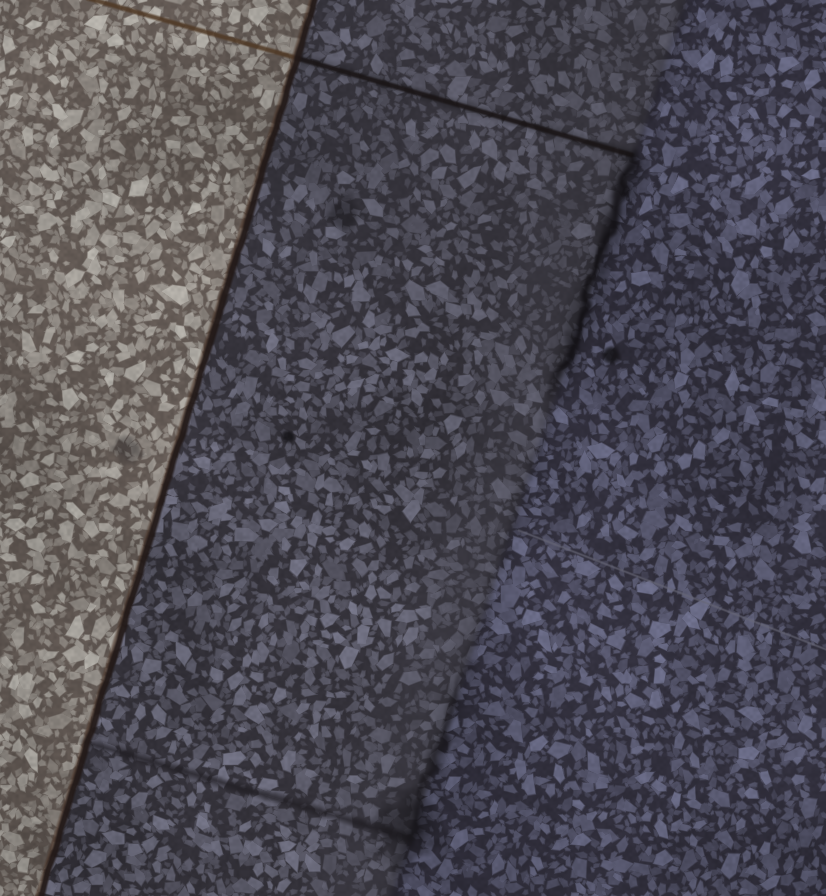
A Shadertoy shader for this texture:

```glsl
// Terrazzo paving: one sunlit slab on the left, two bluish shaded slabs on the right.
// Stone chips are random convex polygons scattered in jittered grids of several sizes;
// slanted joints, stains and soft shade are laid over them with distance functions.

float hash(vec2 p) {
    return fract(sin(dot(p, vec2(127.1, 311.7))) * 43758.545);
}

float noise(vec2 p) {
    vec2 i = floor(p), f = fract(p);
    f = f * f * (3.0 - 2.0 * f);
    return mix(mix(hash(i), hash(i + vec2(1, 0)), f.x),
               mix(hash(i + vec2(0, 1)), hash(i + vec2(1, 1)), f.x), f.y);
}

float fbm(vec2 p) {
    return 0.55 * noise(p) + 0.3 * noise(p * 2.1 + 7.3) + 0.15 * noise(p * 4.3 + 3.1);
}

vec2 direction(float a) { return vec2(cos(a), sin(a)); }

float segmentDistance(vec2 p, vec2 a, vec2 b) {
    vec2 ab = b - a;
    return length(p - a - ab * clamp(dot(p - a, ab) / dot(ab, ab), 0.0, 1.0));
}

// Soft band around a distance of zero
float band(float d, float halfWidth, float blur) {
    return 1.0 - smoothstep(halfWidth - blur, halfWidth + blur, abs(d));
}

float spot(vec2 p, vec2 centre, float radius) {
    float wobble = 0.7 + 0.6 * noise(p * 120.0);
    return 1.0 - smoothstep(0.4, 1.2, length(p - centre) / (radius * wobble));
}

// Five-sided chip with uneven sides, stretched along a random axis
float chipDistance(vec2 q, float radius, vec2 id) {
    float turn = 6.283 * hash(id + 5.7);
    vec2 axis = direction(turn);
    q = vec2(dot(q, axis) * 0.78, dot(q, vec2(-axis.y, axis.x)) * 1.22);
    float d = -1.0;
    for (int k = 0; k < 5; k++) {
        float side = float(k);
        float a = (side + 0.6 * hash(id + side * 3.1)) * 1.2566;
        d = max(d, dot(q, direction(a)) - radius * (0.65 + 0.45 * hash(id + side * 1.7 + 9.0)));
    }
    return d;
}

// Brightness of the brightest chip of one grid at p
float chipLayer(vec2 p, float cell, float density, float blur, float seed) {
    vec2 base = floor(p / cell);
    float light = 0.0;
    for (int j = -1; j <= 1; j++)
    for (int i = -1; i <= 1; i++) {
        vec2 id = base + vec2(i, j);
        vec2 key = id + seed;
        if (hash(key + 2.3) > density) continue;
        vec2 centre = (id + 0.1 + 0.8 * vec2(hash(key), hash(key + 41.3))) * cell;
        float radius = cell * mix(0.24, 0.46, hash(key + 17.9));
        float d = chipDistance(p - centre, radius, key);
        float tone = mix(0.5, 1.12, hash(key + 29.4));
        light = max(light, tone * (1.0 - smoothstep(-blur, blur, d)));
    }
    return light;
}

float chips(vec2 p, float blur) {
    float large = chipLayer(p, 0.0235, 0.48, blur, 13.0);
    float medium = chipLayer(p + 0.37, 0.0155, 0.72, blur, 57.0);
    float small = chipLayer(p + 0.71, 0.0095, 0.65, blur, 91.0);
    return max(large, max(0.88 * medium, 0.62 * small));
}

void mainImage(out vec4 fragColor, in vec2 fragCoord) {
    vec2 p = fragCoord / iResolution.y;
    float pixel = 1.0 / iResolution.y;
    float rough = noise(p * 70.0) - 0.5;
    float cloud = fbm(p * 6.0);

    // Signed offsets from the two long joints, positive on the right
    float leftJoint = (p.x - 0.0456 - 0.306 * p.y) * 0.956;
    float rightJoint = (p.x - 0.436 - 0.328 * p.y) * 0.95;
    float shaded = smoothstep(-0.003, 0.003, leftJoint);
    float farSlab = smoothstep(-0.006, 0.006, rightJoint);

    // Slab bodies and chips
    vec3 body = mix(vec3(0.37, 0.335, 0.315), vec3(0.195, 0.187, 0.217), shaded);
    body = mix(body, vec3(0.185, 0.178, 0.228), farSlab);
    vec3 stone = mix(vec3(0.65, 0.635, 0.61), vec3(0.41, 0.41, 0.475), shaded);
    stone = mix(stone, vec3(0.385, 0.39, 0.49), farSlab);
    float light = chips(p, max(0.0013, 0.7 * pixel));
    vec3 color = mix(body, stone, light);
    color *= 0.86 + 0.28 * cloud + 0.12 * (noise(p * 260.0) - 0.5);

    // Worn haze beside the right joint and in the upper part of the middle slab
    float haze = smoothstep(-0.13, -0.03, rightJoint) * (1.0 - farSlab);
    haze += 0.6 * shaded * (1.0 - farSlab) * smoothstep(0.55, 0.85, p.y);
    color = mix(color, vec3(0.27, 0.265, 0.305), 0.32 * min(haze, 1.0));

    // Short joints across the slabs
    float topDistance = segmentDistance(p, vec2(0.098, 1.002), vec2(0.332, 0.935));
    color = mix(color, vec3(0.31, 0.22, 0.14), 0.85 * band(topDistance, 0.0025, 0.0018));
    float innerDistance = segmentDistance(p, vec2(0.332, 0.935), vec2(0.705, 0.827));
    color *= 1.0 - 0.3 * band(innerDistance, 0.004, 0.006);
    color = mix(color, vec3(0.10, 0.08, 0.085), 0.88 * band(innerDistance, 0.0027, 0.0018));
    float lowDistance = segmentDistance(p, vec2(0.095, 0.172), vec2(0.456, 0.065)) + 0.003 * rough;
    color = mix(color, vec3(0.12, 0.11, 0.13), 0.72 * band(lowDistance, 0.004, 0.005));
    float scratch = segmentDistance(p, vec2(0.579, 0.408), vec2(0.925, 0.274));
    color = mix(color, vec3(0.40, 0.40, 0.46), 0.65 * band(scratch, 0.0011, 0.0012));

    // Long joints: brown on the left, broken and sooty on the right
    color = mix(color, vec3(0.29, 0.20, 0.15), 0.6 * band(leftJoint + 0.003, 0.003, 0.002));
    color = mix(color, vec3(0.13, 0.095, 0.09), 0.92 * band(leftJoint + 0.002 * rough, 0.0035, 0.002));
    float upper = smoothstep(0.53, 0.6, p.y) * (1.0 - smoothstep(0.81, 0.85, p.y));
    float lower = smoothstep(0.03, 0.08, p.y) * (1.0 - smoothstep(0.18, 0.32, p.y));
    float soot = max(0.22, max(upper, 0.7 * lower));
    float sootEdge = rightJoint + 0.012 * rough;
    color = mix(color, vec3(0.09, 0.08, 0.10), 0.8 * soot * band(sootEdge, 0.005, 0.005));
    color *= 1.0 - 0.28 * soot * band(rightJoint, 0.012, 0.014);

    // Stains and pits
    float stain = max(spot(p, vec2(0.682, 0.603), 0.011), spot(p, vec2(0.322, 0.513), 0.008));
    stain = max(stain, 0.5 * spot(p, vec2(0.384, 0.762), 0.022));
    stain = max(stain, 0.55 * spot(p, vec2(0.455, 0.075), 0.045));
    stain = max(stain, 0.35 * spot(p, vec2(0.143, 0.499), 0.018));
    color = mix(color, vec3(0.08, 0.075, 0.09), 0.85 * stain);

    fragColor = vec4(color, 1.0);
}
```
